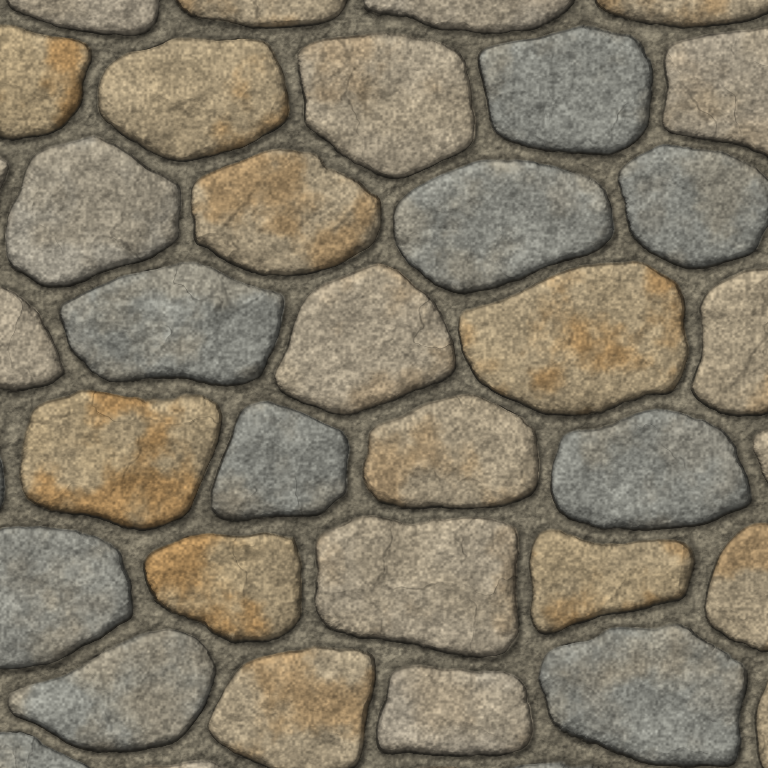
Give the GLSL for this texture, as a Shadertoy shader.

```glsl
// Rubble wall of rounded grey, beige and ochre field stones set in rough mortar.

float hash(vec2 p) {
    vec3 q = fract(p.xyx * 0.1031);
    q += dot(q, q.yzx + 33.33);
    return fract((q.x + q.y) * q.z);
}

float noise(vec2 p) {
    vec2 i = floor(p), f = fract(p);
    f = f * f * (3.0 - 2.0 * f);
    return mix(mix(hash(i), hash(i + vec2(1, 0)), f.x),
               mix(hash(i + vec2(0, 1)), hash(i + vec2(1, 1)), f.x), f.y);
}

float fbm(vec2 p) {
    float sum = 0.0, amp = 0.52;
    for (int i = 0; i < 5; i++) {
        sum += amp * noise(p);
        p = mat2(1.6, 1.2, -1.2, 1.6) * p + 7.3;
        amp *= 0.5;
    }
    return sum;
}

// Cellular noise: distances to the nearest and second nearest point
vec2 cellular(vec2 p) {
    vec2 cell = floor(p), nearest = vec2(8.0);
    for (int y = -1; y <= 1; y++)
    for (int x = -1; x <= 1; x++) {
        vec2 c = cell + vec2(x, y);
        float d = length(c + vec2(hash(c), hash(c + 57.0)) - p);
        nearest = d < nearest.x ? vec2(d, nearest.x) : vec2(nearest.x, min(nearest.y, d));
    }
    return nearest;
}

// Stone centre (xy) and size weight (z) in staggered courses
vec3 site(vec2 c) {
    vec2 jitter = vec2(hash(c + 11.0), hash(c + 71.0)) - 0.5;
    vec2 centre = c + 0.5 + vec2(0.5 * mod(c.y, 2.0), 0.0) + jitter * vec2(0.50, 0.36);
    return vec3(centre, 0.24 * hash(c + 23.0));
}

// Signed distance inside the stone outline (positive on stone) and its cell
float stoneEdge(vec2 p, out vec2 id) {
    vec2 grid = vec2(4.0, 6.2);
    p += 0.008 * sin(p.yx * vec2(19, 23) + vec2(1, 4) + 2.0 * sin(p * vec2(11, 13)));
    p += 0.002 * sin(p.yx * vec2(61, 53) + 3.0 * sin(p * 37.0));
    p += 0.012 * (fbm(p * 26.0) - 0.5);
    vec2 q = p * grid, base = floor(q);
    vec3 own = vec3(0.0);
    float best = 1e3;
    for (int y = -2; y <= 2; y++)
    for (int x = -2; x <= 2; x++) {
        vec2 c = base + vec2(x, y);
        vec3 s = site(c);
        float d = dot(q - s.xy, q - s.xy) - s.z;
        if (d < best) { best = d; own = s; id = c; }
    }
    // Smooth minimum over the borders rounds the corners
    float sum = 0.0;
    for (int y = -2; y <= 2; y++)
    for (int x = -2; x <= 2; x++) {
        vec2 c = base + vec2(x, y);
        if (c == id) continue;
        vec3 s = site(c);
        float d = dot(q - s.xy, q - s.xy) - s.z - best;
        sum += exp(-d / (2.0 * length((s.xy - own.xy) * grid)) / 0.011);
    }
    return -0.011 * log(sum) - 0.007 - 0.005 * hash(id + 5.0);
}

vec2 facets(vec2 p, vec2 id) {
    return cellular(p * 8.0 + id * 3.7 + 1.3 * fbm(p * 12.0));
}

float relief(vec2 p, out float edge, out vec2 id) {
    edge = stoneEdge(p, id);
    float stone = 0.009 * (1.0 - exp(-max(edge, 0.0) / 0.006))
                + 0.008 * facets(p, id).x + 0.0065 * fbm(p * 30.0 + id);
    float mortar = 0.007 * fbm(p * 42.0) + 0.0014 * cellular(p * 95.0).x;
    return mix(mortar, stone, smoothstep(-0.002, 0.002, edge));
}

void mainImage(out vec4 fragColor, in vec2 fragCoord) {
    vec2 p = fragCoord / iResolution.y;
    float edge, otherEdge, eps = 0.0016;
    vec2 id, otherId;

    // Light from the upper left
    float h = relief(p, edge, id);
    vec2 slope = vec2(relief(p + vec2(eps, 0), otherEdge, otherId),
                      relief(p + vec2(0, eps), otherEdge, otherId)) - h;
    vec3 normal = normalize(vec3(-slope / eps, 1.0));
    float light = clamp(dot(normal, vec3(-0.26, 0.50, 1.03)), 0.55, 1.16);

    // Each stone is blue grey, beige or tan, with rusty stains on warm ones
    float kind = hash(id + 91.0);
    float warm = smoothstep(0.35, 0.85, kind);
    vec3 stone = mix(vec3(0.59, 0.555, 0.49), vec3(0.60, 0.535, 0.42), warm);
    stone = mix(vec3(0.49, 0.49, 0.46), stone, smoothstep(0.24, 0.34, kind));
    float stain = fbm(p * 13.0 + id * 5.3);
    stone = mix(stone, vec3(0.56, 0.51, 0.42), 0.35 * smoothstep(0.45, 0.7, fbm(p * 14.0 + id)));
    stone = mix(stone, vec3(0.58, 0.43, 0.25), (0.08 + 0.55 * warm) * smoothstep(0.52, 0.74, stain));
    stone *= 0.90 + 0.24 * fbm(p * 24.0 + 40.0);

    // Broken creases and narrow dark rims
    vec2 f = facets(p, id);
    float crease = smoothstep(0.06, 0.0, f.y - f.x) * smoothstep(0.48, 0.68, fbm(p * 7.0 + 20.0));
    stone *= (1.0 - 0.2 * crease) * mix(0.68, 1.0, smoothstep(-0.002, 0.006, edge));

    // Mortar, darker against the stones and in their cast shadow
    vec3 mortar = vec3(0.445, 0.42, 0.36) * (0.82 + 0.36 * fbm(p * 34.0));
    mortar *= mix(0.74, 1.0, smoothstep(0.0, -0.009, edge));
    float above = stoneEdge(p + vec2(-0.003, 0.008), otherId);
    mortar *= 1.0 - 0.28 * smoothstep(-0.004, 0.004, above);

    // Crisp sandy grain
    vec3 color = mix(mortar, stone, smoothstep(-0.002, 0.002, edge)) * light;
    float grain = noise(p * 290.0) + 0.6 * noise(p * 150.0 + 9.0) - 0.8;
    color *= 1.0 + 0.32 * grain;
    fragColor = vec4(color, 1.0);
}
```
